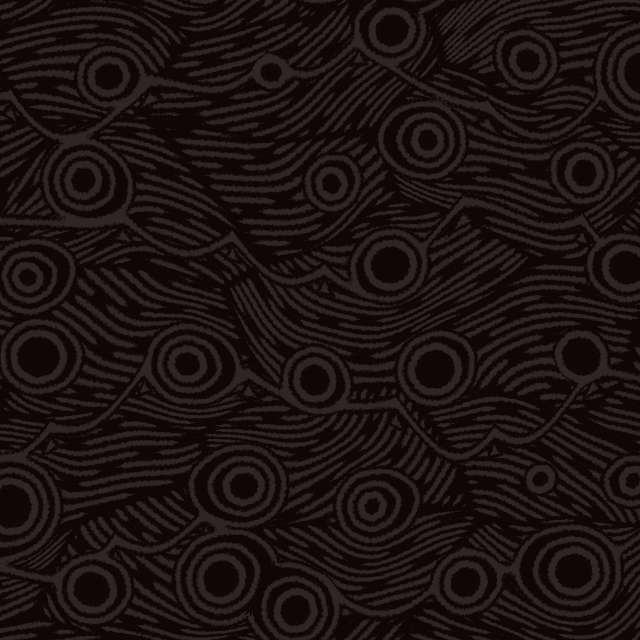
Write a Shadertoy shader that draws this pattern.

```glsl
const vec3 GROUND = vec3(0.068, 0.018, 0.02);
const vec3 INK = vec3(0.192, 0.142, 0.142);
const float PITCH = 0.0165;        // spacing of flow strokes
const float RING_PITCH = 0.0175;   // spacing of rings
const float STROKE_HALF = 0.0039;  // half width of a flow stroke
const float RING_HALF = 0.0054;    // half width of a heavy ring
const float RIDGE_HALF = 0.0036;   // half width of a scalloped ridge
const float EGG_STRETCH = 0.4;     // how far outer rings trail to one side
const float PARTING = 0.5;         // how strongly strokes bend around eyes
const float RIDGE_GAP = 0.25;      // height between ridges
const float SCALLOP = 0.18;        // length of one scallop
const float SCALLOP_DEPTH = 0.04;
const float ROUGHNESS = 0.0036;
const float SOFTNESS = 0.0021;
const vec2 RING_GRID = vec2(5.0, 6.0);
const vec2 BUNDLE_GRID = vec2(3.0, 5.0);

vec4 hash4(vec2 p) {
    vec4 q = fract(p.xyxy * vec4(0.1031, 0.1030, 0.0973, 0.1099));
    q += dot(q, q.wzxy + 33.33);
    return fract((q.xxyz + q.yzzw) * q.zywx);
}

mat2 rotation(float a) {
    return mat2(cos(a), -sin(a), sin(a), cos(a));
}

float smoothMin(float a, float b, float k) {
    float h = max(k - abs(a - b), 0.0) / k;
    return min(a, b) - h * h * k * 0.25;
}

// Cellular noise: distance to the nearest jittered point
float cellular(vec2 p) {
    vec2 id = floor(p);
    float nearest = 2.0;
    for (int j = -1; j <= 1; j++)
        for (int i = -1; i <= 1; i++) {
            vec2 cell = id + vec2(i, j);
            nearest = min(nearest, length(cell + hash4(cell).xy - p));
        }
    return nearest;
}

// Patches of bowed, tapering strokes
float bundles(vec2 p) {
    p += 0.016 * sin(p.yx * vec2(17.0, 13.0) + vec2(0.5, 2.0));
    vec2 id = floor(p * BUNDLE_GRID), local = vec2(0.0);
    vec4 trait = vec4(0.0);
    float first = 9.0, second = 9.0;
    for (int j = -1; j <= 1; j++)
        for (int i = -1; i <= 1; i++) {
            vec2 cell = id + vec2(i, j);
            vec4 h = hash4(cell + 71.0);
            vec2 q = p - (cell + 0.15 + 0.7 * h.xy) / BUNDLE_GRID;
            float d = length(q * vec2(0.6, 1.0));
            if (d < first) {
                second = first; first = d; local = q; trait = h;
            } else second = min(second, d);
        }
    vec2 q = rotation((trait.z - 0.5) * 1.1) * local;
    float bow = (trait.w < 0.5 ? -1.0 : 1.0) * (1.2 + 1.8 * trait.x);
    float phase = (q.y + bow * q.x * q.x + 0.003 * sin(q.x * 38.0)) / PITCH + trait.y;
    float line = floor(phase);
    float breaks = smoothstep(-1.0, -0.8, sin(q.x * 27.0 + line * 4.7 + trait.x * 9.0));
    float taper = smoothstep(0.0, 0.016, second - first);
    float slope = sqrt(1.0 + 4.0 * bow * bow * q.x * q.x);
    return abs(phase - line - 0.5) * PITCH / sqrt(slope) - STROKE_HALF * (breaks * taper * 1.4 - 0.4);
}

// x: distance to the scalloped ridges, y: distance to wedges under the cusps
vec2 ridges(vec2 p) {
    vec2 nearest = vec2(1.0);
    float row = floor(p.y / RIDGE_GAP);
    for (int k = -1; k <= 1; k++) {
        float r = row + float(k);
        vec4 h = hash4(vec2(r, 19.0));
        float base = (r + 0.55) * RIDGE_GAP + 0.05 * sin(p.x * 9.0 + 6.3 * h.x)
                   + 0.02 * sin(p.x * 17.0 + 6.3 * h.y);
        float u = p.x / SCALLOP + h.z + 0.15 * sin(p.x * 11.0 + 6.3 * h.w);
        float cusp = (fract(u + 0.5) - 0.5) * SCALLOP;
        float y = p.y - base;
        float d = abs(y + SCALLOP_DEPTH * abs(sin(3.14159 * u))) * 0.8;
        float swell = 0.003 * exp(-abs(cusp) * 80.0);
        vec2 w = vec2(abs(cusp), y + 0.03);
        float wedge = max(w.x * 0.87 + w.y * 0.5, -w.y) - 0.005;
        nearest = min(nearest, vec2(d - RIDGE_HALF - swell, wedge));
    }
    return nearest;
}

// x: line distance inside the eyes, y: distance outside; flow is p parted around them
vec2 eyes(vec2 p, out vec2 flow) {
    float first = 1.0, second = 1.0, line = 1.0, outside = 1.0;
    float row = floor(p.y * RING_GRID.y);
    flow = p;
    for (int j = -1; j <= 1; j++)
        for (int i = -1; i <= 1; i++) {
            float r = row + float(j), shift = 0.5 * mod(r, 2.0);
            vec2 cell = vec2(floor(p.x * RING_GRID.x - shift) + float(i), r);
            vec4 h = hash4(cell + 37.0), t = hash4(cell + 113.0);
            if (t.x < 0.16) continue;
            vec2 q = p - (cell + vec2(shift, 0.0) + 0.25 + 0.5 * h.xy) / RING_GRID;
            float hole = mix(0.008, 0.031, h.z), solid = hole + 0.9 * RING_PITCH;
            float angle = (t.y - 0.5) * 1.6 + (t.z < 0.5 ? 3.14159 : 0.0);
            float turn = atan(q.y, q.x) + 6.3 * h.w;
            float len = length(q) + 0.0009 * sin(2.0 * turn) + 0.0004 * sin(7.0 * turn);
            float side = max(dot(q, vec2(cos(angle), sin(angle))) / max(len, 0.001), 0.0);
            float stretch = EGG_STRETCH * side * side;
            float e = len - stretch * max(len - solid, 0.0);
            float grad = len > solid ? 1.0 - stretch : 1.0;
            float reach = hole + (0.5 + floor(0.5 + 2.4 * t.w)) * RING_PITCH;
            float key = e - reach;
            float halfWidth = mix(RING_HALF, STROKE_HALF, smoothstep(solid, solid + 0.01, e));
            float ring = abs(fract((e - hole) / RING_PITCH) - 0.5) * RING_PITCH / grad - halfWidth;
            outside = min(outside, key / grad - halfWidth);
            float fade = 1.0 - smoothstep(0.06, 0.15, len);
            flow.y -= PARTING * fade * q.y * min(reach * reach / (len * len + 0.0001), 1.0);
            if (key < first) {
                second = first; first = key; line = max(ring, hole - e);
            } else second = min(second, key);
        }
    return vec2(max(line, 0.004 - 0.5 * (second - first)), first < 0.0 ? -1.0 : outside);
}

void mainImage(out vec4 fragColor, in vec2 fragCoord) {
    vec2 p = fragCoord / iResolution.y, flow;
    vec2 eye = eyes(p, flow), ridge = ridges(p);

    // Strokes leave a dark margin around ridges, wedges and eyes
    float margin = min(min(ridge.x, ridge.y), eye.y);
    float d = max(bundles(flow), 0.006 - margin);
    d = min(d, max(ridge.y, 0.005 - eye.y));
    d = min(d, smoothMin(ridge.x, eye.y, 0.014));
    if (eye.y <= -1.0) d = eye.x;

    // Grainy, hand-cut edges
    d += ROUGHNESS * (cellular(p * 190.0) - 0.45);
    float soft = max(SOFTNESS, 0.75 / iResolution.y);
    fragColor = vec4(mix(GROUND, INK, 1.0 - smoothstep(-soft, soft, d)), 1.0);
}
```
